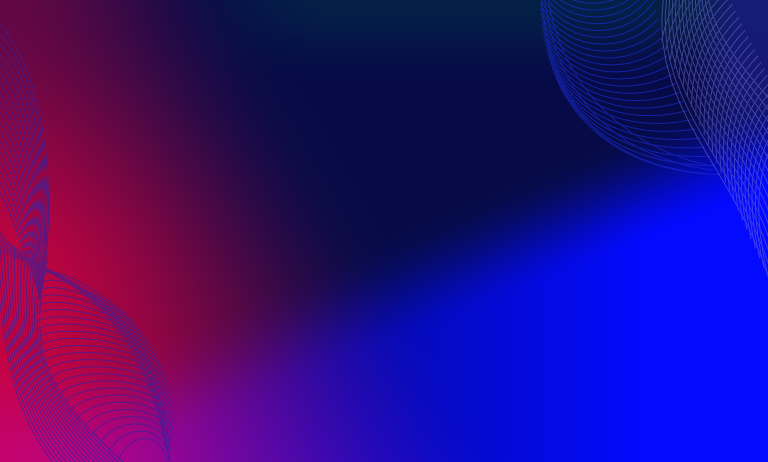
A Shadertoy shader for this background:

```glsl
// Navy backdrop with a crimson glow on the left and a blue glow at lower right,
// overlaid with ribbons of fine lines. Each ribbon is a family of cubic Bezier
// curves blended between two border curves. Units: percent of canvas height.

const vec3 NAVY = vec3(0.025, 0.043, 0.28);
const vec3 BLUE = vec3(0.01, 0.04, 1.0);
const vec3 TEAL = vec3(-0.01, 0.085, 0.0);
const vec3 VIOLET_LINE = vec3(0.22, 0.12, 0.60);
const vec3 ROYAL_LINE = vec3(0.10, 0.18, 0.88);
const vec3 LAVENDER_LINE = vec3(0.45, 0.43, 0.82);
const float HALF_WIDTH = 0.10;
const int SEGMENTS = 14;

float segmentDistance(vec2 p, vec2 a, vec2 b) {
    vec2 pa = p - a, ba = b - a;
    return length(pa - ba * clamp(dot(pa, ba) / dot(ba, ba), 0.0, 1.0));
}

// Columns of the matrix are the four control points
vec2 bezierPoint(mat4x2 curve, float t) {
    float u = 1.0 - t;
    return curve * vec4(u * u * u, 3.0 * u * u * t, 3.0 * u * t * t, t * t * t);
}

float bezierDistance(vec2 p, mat4x2 curve) {
    float d = 1e3;
    vec2 a = curve[0];
    for (int i = 1; i <= SEGMENTS; i++) {
        vec2 b = bezierPoint(curve, float(i) / float(SEGMENTS));
        d = min(d, segmentDistance(p, a, b));
        a = b;
    }
    return d;
}

// True when p lies near the box around both border curves
bool nearRibbon(vec2 p, mat4x2 a, mat4x2 b) {
    vec2 lo = a[0], hi = a[0];
    for (int i = 0; i < 4; i++) {
        lo = min(lo, min(a[i], b[i]));
        hi = max(hi, max(a[i], b[i]));
    }
    return all(greaterThan(p, lo - 9.0)) && all(lessThan(p, hi + 9.0));
}

// Coverage of a family of lines; the bows bend the paths of the two ends
float ribbon(vec2 p, mat4x2 a, mat4x2 b, vec2 startBow, vec2 endBow,
             int count, float pixel) {
    if (!nearRibbon(p, a, b)) return 0.0;
    mat4x2 bow = mat4x2(startBow, startBow, endBow, endBow);
    float cover = 0.0;
    for (int i = 0; i < count; i++) {
        float s = float(i) / float(count - 1);
        mat4x2 curve = a * (1.0 - s) + b * s + bow * (4.0 * s * (1.0 - s));
        float d = bezierDistance(p, curve);
        float line = clamp((HALF_WIDTH + 0.5 * pixel - d) / pixel, 0.0, 1.0);
        cover = max(cover, line * min(1.0, 2.0 * HALF_WIDTH / pixel + 0.3));
    }
    return cover;
}

vec3 background(vec2 p) {
    // Blue glow below a slanted edge, stronger to the right
    float below = dot(p - vec2(76.0, 41.3), vec2(0.38, -0.92));
    float blue = smoothstep(-4.3, 19.6, below) * clamp(p.x / 141.0, 0.0, 1.0);
    vec3 color = mix(NAVY, BLUE, blue);

    // Crimson glow that reaches further right toward the bottom
    float edge = 50.0 + 0.52 * (100.0 - p.y);
    float red = smoothstep(-0.1, 1.0, (edge - p.x) / edge);
    red *= mix(0.74, 0.36, smoothstep(35.0, 100.0, p.y));
    color += red * vec3(1.0, -0.04, -0.04);
    color.b += 0.24 * red * (1.0 - smoothstep(0.0, 26.0, p.y));

    // Teal tint along the top, pale veil in the upper right corner
    color += TEAL * smoothstep(82.0, 101.0, p.y) * smoothstep(35.0, 75.0, p.x);
    float veil = smoothstep(148.0, 162.0, p.x) * smoothstep(62.0, 85.0, p.y);
    return mix(color, vec3(0.10, 0.11, 0.50), 0.8 * veil);
}

void mainImage(out vec4 fragColor, in vec2 fragCoord) {
    vec2 p = fragCoord / iResolution.xy * vec2(167.0, 100.0);
    float pixel = 100.0 / iResolution.y;
    vec2 none = vec2(0.0);
    vec3 color = background(p);

    // Left: upper sash, lower mesh, leaf hoops and leaf outline
    float violet = ribbon(p, mat4x2(-1, 95.7, 8.7, 87, 13.5, 60.9, 8.7, 34.8),
        mat4x2(-2.2, 60.9, 1.1, 58.7, 4.3, 47.8, 8.3, 37), none, none, 18, pixel);
    violet = max(violet, ribbon(p, mat4x2(10.4, 44.6, 6.1, 23.9, 8.7, 16.3, 27.8, -1),
        mat4x2(-1.7, 47.8, 1.1, 30.4, 0, 13, 13, -2), none, none, 16, pixel));
    violet = max(violet, ribbon(p, mat4x2(9.1, 40.2, 12, 43, 19.6, 38, 27.2, 32.2),
        mat4x2(25.7, 0.4, 28.3, 6.1, 34.8, 7.6, 36.5, -0.4),
        vec2(-8, 0), vec2(4.5, 1), 24, pixel));
    violet = max(violet, ribbon(p, mat4x2(-1, 51.1, 6.5, 37, 35.9, 42.4, 37, -1),
        mat4x2(-1, 46.7, 5.4, 41.3, 28.3, 41.3, 35.9, 4.3), none, none, 5, pixel));
    color = mix(color, VIOLET_LINE, 0.8 * violet);

    // Upper right: hanging hoops and their outer edge
    float royal = ribbon(p, mat4x2(117.6, 106.5, 121.7, 96.7, 137, 96.7, 141.3, 107.6),
        mat4x2(121.7, 81.5, 128.3, 68.5, 141.3, 62.6, 156.5, 62.2),
        vec2(-1.5, -1), vec2(-3, 0), 24, pixel);
    royal = max(royal, ribbon(p, mat4x2(117.6, 101, 119.1, 84.8, 125, 64.1, 155.4, 62.2),
        mat4x2(119.1, 101, 120.9, 87, 130.4, 69.6, 154.3, 64.1), none, none, 3, pixel));
    color = mix(color, ROYAL_LINE, 0.65 * royal);

    // Right edge: long strands crossed by short arcs
    float lavender = ribbon(p, mat4x2(144.3, 101, 140.9, 76.1, 159.8, 64.1, 167.4, 39.1),
        mat4x2(153.9, 101, 155.4, 91.3, 163, 83.7, 168.5, 77.2), none, none, 15, pixel);
    lavender = max(lavender, ribbon(p, mat4x2(143.9, 91.3, 145.7, 100, 150, 104.3, 154.3, 108.7),
        mat4x2(167, 40.2, 163, 56.5, 165.2, 67.4, 171.7, 73.9), none, none, 26, pixel));
    color = mix(color, LAVENDER_LINE, 0.55 * lavender);

    fragColor = vec4(clamp(color, 0.0, 1.0), 1.0);
}
```
